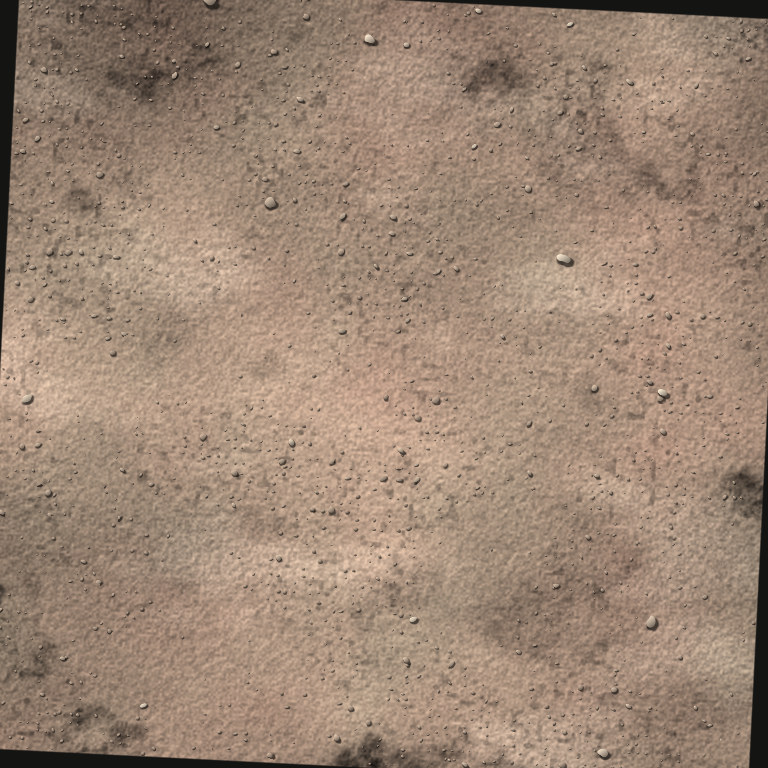
Write a WebGL 2 fragment shader that draws this texture.

```glsl
#version 300 es
precision highp float;
// Dry, gritty earth with pale dust, dark stains and scattered pebbles on a slightly tilted square.

uniform vec2 u_resolution;
out vec4 fragColor;

const vec3 SOIL = vec3(0.61, 0.52, 0.45);
const vec3 DUST = vec3(0.76, 0.67, 0.59);
const vec3 BORDER = vec3(0.08, 0.08, 0.075);
const vec2 LIGHT = vec2(-0.6, 0.8);
const float TILT = 0.0505;

// Integer hash: three random values per lattice point
vec3 hash3(vec2 cell, int seed) {
    uvec3 v = uvec3(ivec3(ivec2(cell), seed)) * 1664525u + 1013904223u;
    v.x += v.y * v.z; v.y += v.z * v.x; v.z += v.x * v.y;
    v ^= v >> 16u;
    v.x += v.y * v.z; v.y += v.z * v.x; v.z += v.x * v.y;
    return vec3(v >> 8u) / 16777216.0;
}

float noise(vec2 p, int seed) {
    vec2 i = floor(p), f = fract(p);
    f = f * f * (3.0 - 2.0 * f);
    float low = mix(hash3(i, seed).x, hash3(i + vec2(1, 0), seed).x, f.x);
    float high = mix(hash3(i + vec2(0, 1), seed).x, hash3(i + vec2(1, 1), seed).x, f.x);
    return mix(low, high, f.y);
}

float fbm(vec2 p, int octaves, int seed) {
    float sum = 0.0, weight = 0.5, total = 0.0;
    for (int i = 0; i < octaves; i++) {
        sum += weight * noise(p, seed + i);
        total += weight;
        weight *= 0.55;
        p = mat2(1.6, 1.2, -1.2, 1.6) * p;
    }
    return sum / total;
}

mat2 rotation(float angle) {
    float c = cos(angle), s = sin(angle);
    return mat2(c, s, -s, c);
}

// Height of the fine crumbs
float crumbs(vec2 p) {
    return noise(p * 150.0, 11) + 0.6 * noise(p * 290.0, 12);
}

// One stone per chosen grid cell: lit towards LIGHT, with a shadow behind
vec3 addPebbles(vec3 ground, vec2 p, float cells, float density, float pale, int seed, float pixel) {
    vec2 cell = floor(p * cells);
    vec3 place = hash3(cell, seed), form = hash3(cell, seed + 1);
    float present = step(place.z, density);
    float radius = mix(0.09, 0.22, form.x * form.x);
    vec2 offset = fract(p * cells) - 0.5 - (place.xy - 0.5) * 0.35;
    vec2 stretch = vec2(1.0, mix(1.1, 1.9, form.y));
    mat2 turn = rotation((form.z - 0.5) * 2.2);
    float wobble = (noise(p * cells * 6.0, seed + 2) - 0.5) * radius * 0.6;
    float blur = pixel * cells * 0.7;
    float stone = length(stretch * (turn * offset)) - radius + wobble;
    float shade = length(stretch * (turn * (offset + LIGHT * radius * 0.55))) - radius * 1.1 + wobble;
    float body = present * (1.0 - smoothstep(-blur, blur, stone));
    float shadow = present * (1.0 - smoothstep(-blur, blur + radius * 0.3, shade));
    float lit = dot(offset, LIGHT) / radius;
    vec3 rock = mix(SOIL, vec3(0.84, 0.79, 0.71), pale * mix(0.4, 1.0, form.y));
    ground *= 1.0 - 0.6 * shadow;
    return mix(ground, rock * (0.95 + 0.35 * lit), body);
}

// Broad light and dark areas, relative to the plain soil
float broadShade(vec2 p) {
    float drift = fbm(p * vec2(3.0, 5.0) + 7.0, 4, 21) - 0.5;
    float top = smoothstep(0.15, 0.55, p.y);
    float corner = smoothstep(0.35, 0.75, length(p));
    return 0.08 + 0.6 * drift - 0.17 * top - 0.16 * corner;
}

vec3 earth(vec2 p, float pixel) {
    // Relief and grain
    vec2 lift = LIGHT * 0.0013;
    float relief = crumbs(p - lift) - crumbs(p + lift);
    float grain = noise(p * 330.0, 31) - 0.5;
    float patchy = fbm(p * 8.0, 3, 41);
    float specks = smoothstep(0.66, 0.92, noise(p * 115.0, 51)) * smoothstep(0.3, 0.65, patchy);
    float shade = broadShade(p) + 0.27 * relief + 0.22 * grain - 0.24 * specks;

    // Ragged dark stains, stronger near the edges
    float rim = smoothstep(0.25, 0.5, max(abs(p.x), abs(p.y)));
    float stain = smoothstep(0.58, 0.78, fbm(p * vec2(8.0, 10.0) + 3.0, 5, 61));
    shade -= stain * mix(0.15, 0.55, rim) * (0.4 + noise(p * 75.0, 71));

    // Pale dust and a slow drift between rosy and yellowish soil
    float dust = smoothstep(0.52, 0.76, fbm(p * vec2(4.5, 8.0) - 5.0, 5, 81));
    float hue = fbm(p * 6.0, 3, 91) - 0.5;
    vec3 soil = mix(SOIL, DUST, 0.6 * dust) + hue * vec3(0.03, -0.03, -0.02);
    vec3 color = soil * max(1.0 + shade, 0.15);

    // Stones from grit to rare pale chips
    float cluster = smoothstep(0.25, 0.7, patchy);
    color = addPebbles(color, p, 92.0, 0.3 * cluster, 0.35, 101, pixel);
    color = addPebbles(color, p + 0.37, 47.0, 0.22 * cluster, 0.5, 111, pixel);
    return addPebbles(color, p + 0.71, 23.0, 0.035, 1.0, 121, pixel);
}

void main() {
    float pixel = 1.0 / min(u_resolution.x, u_resolution.y);
    vec2 p = rotation(TILT) * ((gl_FragCoord.xy - 0.5 * u_resolution) * pixel);
    float edge = max(abs(p.x), abs(p.y)) - 0.5;
    float inside = 1.0 - smoothstep(-pixel, pixel, edge);
    fragColor = vec4(mix(BORDER, earth(p, pixel), inside), 1.0);
}
```
